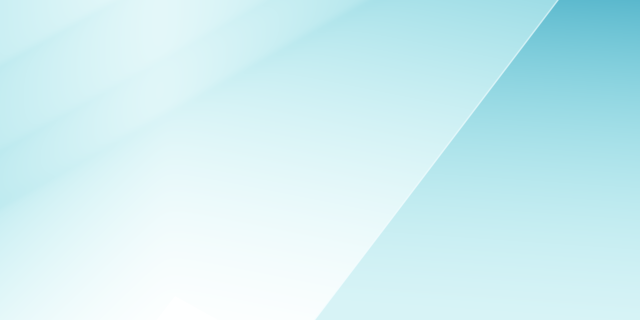
This background is drawn by a Shadertoy shader. Its source:

```glsl
// Pale aqua backdrop: a bright folded sheet, soft diagonal bands at the upper left
// and a deeper panel behind a slanted edge on the right.
// Each part yields one depth value, and a single curve turns depth into colour.

// Depth 0 is white; larger depths move through aqua to teal.
vec3 aqua(float depth) {
    return 1.0 - depth * (vec3(1.0, 0.25, 0.20) + depth * vec3(0.0, 0.28, 0.16));
}

// Main sheet: brightness contours bend around a soft upright fold.
float sheetDepth(vec2 p) {
    float x = p.x - 0.52;
    float s = max(p.y - 0.39 * x + 0.59 * sqrt(x * x + 0.001), 0.0);
    return 0.01 + 0.10 * s + 0.16 * s * s;
}

// Upper bands: light near the fold, darker toward both sides.
float bandDepth(vec2 p) {
    float x = p.x - 0.50;
    return 0.105 + 0.27 * sqrt(x * x + 0.004);
}

// Right panel: vertical gradient with slightly tilted contours.
float panelDepth(vec2 p) {
    float y = max(p.y + 0.07 * (p.x - 1.6), 0.0);
    return 0.155 + 0.14 * y + 0.33 * y * y;
}

void mainImage(out vec4 fragColor, in vec2 fragCoord) {
    vec2 p = fragCoord / iResolution.xy * vec2(2.0, 1.0);
    float pixel = 1.0 / iResolution.y;

    // Sheet passing into the banded corner
    float rise = p.y - 0.56 * p.x;
    float depth = mix(sheetDepth(p), bandDepth(p), smoothstep(0.33, 0.38, rise));

    // Soft creases, each with a lighter band above it
    for (int i = 0; i < 3; i++) {
        float k = float(i);
        float d = rise - (0.35 + 0.13 * k + 0.045 * k * k);
        float strength = 0.4 + 0.6 * smoothstep(0.0, 0.45, abs(p.x - 0.50));
        depth += 0.022 * strength * exp(-abs(d) * 32.0);
        depth -= 0.012 * k * smoothstep(-0.01, 0.03, d);
    }
    vec3 color = aqua(depth);

    // Small white peak on the lower border
    float x = p.x - 0.547;
    float peak = 0.075 - max(-1.3 * x, 0.56 * x) - p.y;
    color = mix(color, vec3(1.0), 0.8 * smoothstep(-pixel, pixel, peak));

    // Slanted panel and its thin bright rim
    float edge = (p.x - 0.984 - 0.761 * p.y) / 1.257;
    color = mix(color, aqua(panelDepth(p)), smoothstep(-0.7 * pixel, 0.7 * pixel, edge));
    float rim = 1.0 - smoothstep(0.0, 0.0015 + pixel, abs(edge + 0.001));
    color = mix(color, vec3(0.95, 0.99, 1.0), 0.55 * rim);

    fragColor = vec4(clamp(color, 0.0, 1.0), 1.0);
}
```
